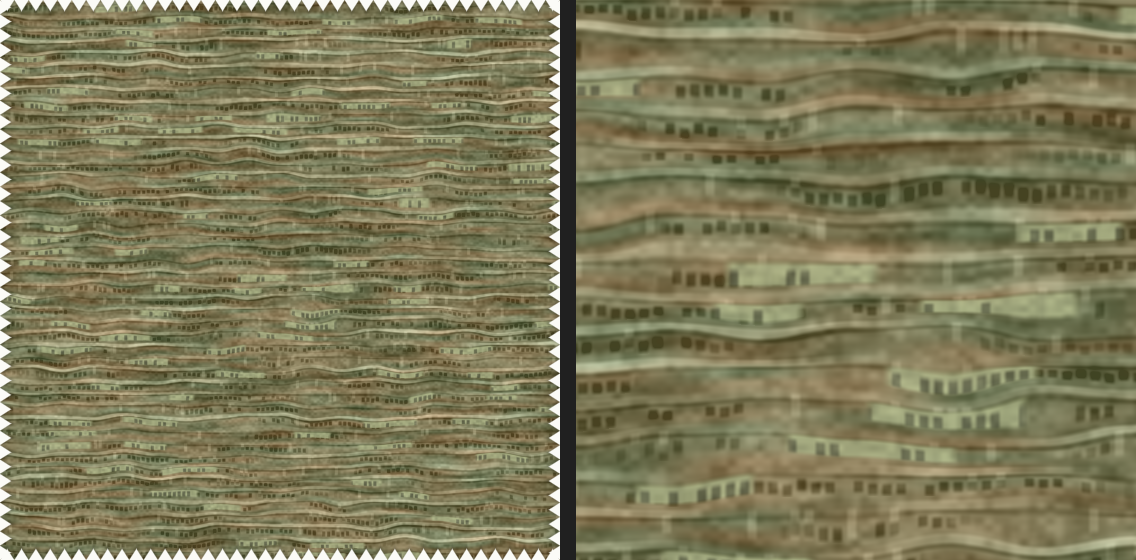
Left: the whole. Right: its middle third, enlarged.
Write a Shadertoy shader that draws this texture.

```glsl
// Olive slubbed grasscloth swatch with horizontal threads and pinked white edges.
#define ROWS 46.0         // weft rows over the canvas
#define WARPS 118.0       // warp ticks over the canvas
#define SLUBS 7.0         // possible pale slubs per row
#define SLUB_CHANCE 0.27
#define TEETH 39.0        // pinking teeth per side
#define TOOTH_DEPTH 0.020
#define BASE_TONE 0.43
#define SHADE_COLOR vec3(0.28, 0.26, 0.13)
#define LIGHT_COLOR vec3(0.74, 0.72, 0.58)
#define SLUB_COLOR vec3(0.66, 0.69, 0.52)
#define PAPER_COLOR vec3(0.985, 0.985, 0.97)

float hash(vec2 p) {
    return fract(sin(dot(p, vec2(127.1, 311.7))) * 43758.5453);
}

float noise(vec2 p) {
    vec2 i = floor(p), f = fract(p);
    f = f * f * (3.0 - 2.0 * f);
    float low = mix(hash(i), hash(i + vec2(1, 0)), f.x);
    float high = mix(hash(i + vec2(0, 1)), hash(i + vec2(1, 1)), f.x);
    return mix(low, high, f.y);
}

// Soft band around a center line
float band(float v, float center, float halfWidth, float soft) {
    return 1.0 - smoothstep(halfWidth - soft, halfWidth + soft, abs(v - center));
}

vec3 weave(vec2 p) {
    float wobble = noise(vec2(p.x * 18.0, p.y * ROWS * 0.7)) - 0.5;
    float y = p.y * ROWS + 0.55 * wobble;
    float row = floor(y), v = fract(y);

    // Long fibres, short fibres and grain
    float fibre = noise(vec2(p.x * 11.0, y * 3.1)) - 0.5;
    float strand = noise(vec2(p.x * 55.0, y * 3.7 + 40.0)) - 0.5;
    float grain = noise(p * vec2(190.0, 230.0)) - 0.5;
    float tone = BASE_TONE + 0.42 * fibre + 0.28 * strand + 0.22 * grain;

    // Bright thread with the shadow below it
    float glow = 0.35 + 0.65 * hash(vec2(row, 3.0));
    glow *= smoothstep(0.1, 0.65, noise(vec2(p.x * 9.0, row * 7.3)));
    float threadWidth = 0.09 + 0.06 * noise(vec2(p.x * 25.0, row * 5.1));
    tone += 0.52 * glow * band(v, 0.76, threadWidth, 0.07);
    tone -= 0.20 * band(v, 0.55, 0.06, 0.07);

    // Dark broken stitches crossing the warp
    float warpPos = p.x * WARPS + 3.0 * hash(vec2(row, 9.0));
    float warpId = floor(warpPos), u = fract(warpPos);
    float tick = band(u, 0.5, 0.32, 0.18);
    float stitched = smoothstep(0.42, 0.62, noise(vec2(p.x * 12.0, row * 3.7 + 8.0)));
    float stitchY = 0.25 + 0.16 * (hash(vec2(warpId, row)) - 0.5);
    float stitch = stitched * tick * band(v, stitchY, 0.15, 0.08);
    tone -= 0.38 * stitch * step(0.25, hash(vec2(warpId, row + 70.0)));

    // Pale warp threads showing through
    float peek = step(0.90, hash(vec2(warpId, row + 31.0)));
    tone += 0.22 * peek * tick * band(v, 0.40, 0.30, 0.10);

    vec3 color = mix(SHADE_COLOR, LIGHT_COLOR, clamp(tone, 0.0, 1.15));

    // Green and brown dye drift
    float dye = noise(vec2(p.x * 14.0, y * 2.3 + 90.0)) - 0.5;
    color += dye * vec3(0.10, -0.02, -0.03);

    // Pale flat slubs, notched by dark warp ticks
    float slubPos = p.x * SLUBS + hash(vec2(row, 17.0));
    vec2 slubId = vec2(floor(slubPos), row);
    float slubLength = 0.15 + 0.20 * hash(slubId + 5.0);
    float slub = step(1.0 - SLUB_CHANCE, hash(slubId + 23.0));
    slub *= band(fract(slubPos), 0.5, slubLength, 0.03) * band(v, 0.34, 0.24, 0.08);
    float notch = tick * step(0.58, hash(vec2(warpId, row + 53.0)));
    notch *= band(v, 0.25, 0.19, 0.08);
    vec3 slubShade = SLUB_COLOR * (1.0 + 0.18 * grain - 0.38 * notch);
    return mix(color, slubShade, 0.85 * slub);
}

void mainImage(out vec4 fragColor, in vec2 fragCoord) {
    vec2 uv = fragCoord / iResolution.xy;

    // Triangular teeth cut into all four sides
    vec2 wave = 1.0 - abs(2.0 * fract(uv.yx * TEETH) - 1.0);
    vec2 inset = min(uv, 1.0 - uv) - TOOTH_DEPTH * wave;
    float edge = min(inset.x, inset.y);
    float soft = 1.5 / min(iResolution.x, iResolution.y);
    float cloth = smoothstep(-soft, soft, edge);

    vec3 color = weave(uv) * mix(0.86, 1.0, smoothstep(0.0, 0.012, edge));
    fragColor = vec4(mix(PAPER_COLOR, color, cloth), 1.0);
}
```
